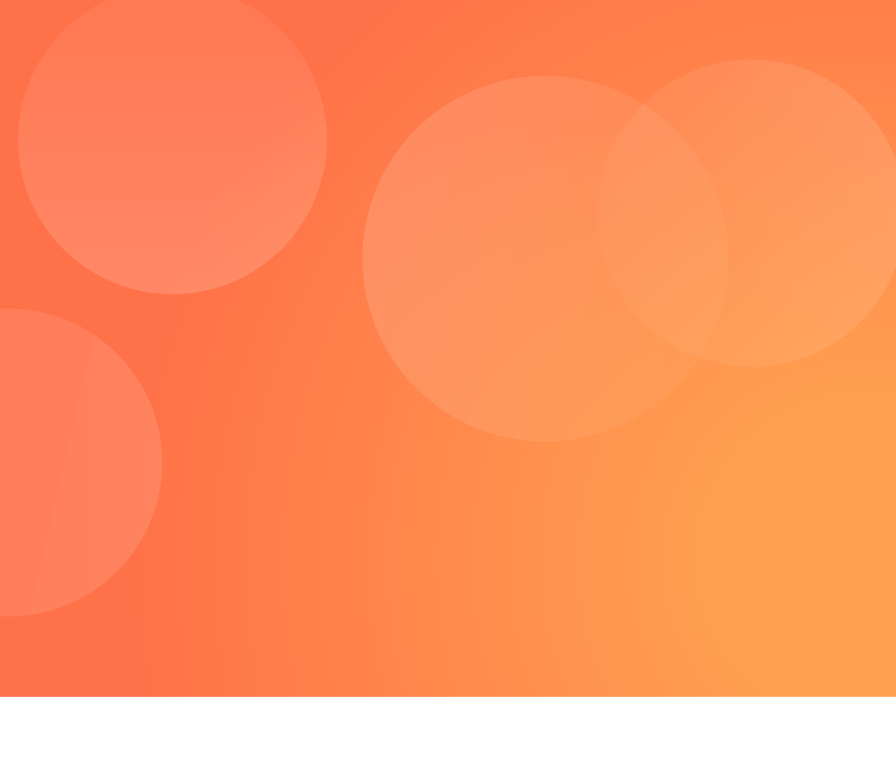
A Shadertoy shader for this background:

```glsl
// Lengths are in canvas heights, origin at the lower left
const vec3 EDGE_COLOR = vec3(1.0, 0.442, 0.284);
const vec3 GLOW_COLOR = vec3(1.0, 0.627, 0.312);
const vec3 FOOTER_COLOR = vec3(1.0);
const float FOOTER_HEIGHT = 0.102;

const vec2 GLOW_CENTER = vec2(1.111, 0.279);
const float GLOW_INNER = 0.18;
const float GLOW_OUTER = 0.96;

// Each disc: center, radius, mean opacity
const int DISC_COUNT = 4;
const vec4 DISCS[DISC_COUNT] = vec4[](
    vec4(0.2222, 0.8198, 0.1990, 0.105),
    vec4(0.0105, 0.4039, 0.1985, 0.085),
    vec4(0.7027, 0.6667, 0.2357, 0.085),
    vec4(0.9685, 0.7252, 0.1982, 0.075));

// Change of opacity from disc center to rim, along x and y
const vec2 DISC_FADES[DISC_COUNT] = vec2[](
    vec2(0.0, -0.055),
    vec2(0.015, 0.0),
    vec2(-0.050, 0.010),
    vec2(0.045, 0.010));

// Faint diagonal facet inside one disc
const int FACET_DISC = 1;
const vec2 FACET_NORMAL = vec2(0.974, -0.226);
const float FACET_OFFSET = -0.0106;
const float FACET_OPACITY = 0.018;

// Antialiased coverage of the region where dist is negative
float coverage(float dist, float pixel) {
    return clamp(0.5 - dist / pixel, 0.0, 1.0);
}

vec3 radialGlow(vec2 p) {
    float t = (distance(p, GLOW_CENTER) - GLOW_INNER) / (GLOW_OUTER - GLOW_INNER);
    return mix(GLOW_COLOR, EDGE_COLOR, clamp(t, 0.0, 1.0));
}

float discOpacity(int i, vec2 p, float pixel) {
    vec4 disc = DISCS[i];
    vec2 offset = p - disc.xy;
    float opacity = disc.w + dot(offset / disc.z, DISC_FADES[i]);
    if (i == FACET_DISC) {
        float facetDist = FACET_OFFSET - dot(p, FACET_NORMAL);
        opacity += FACET_OPACITY * coverage(facetDist, pixel);
    }
    return max(opacity, 0.0) * coverage(length(offset) - disc.z, pixel);
}

void mainImage(out vec4 fragColor, in vec2 fragCoord) {
    float pixel = 1.0 / iResolution.y;
    vec2 p = fragCoord * pixel;

    vec3 color = radialGlow(p);

    // Translucent white discs
    for (int i = 0; i < DISC_COUNT; i++) {
        color = mix(color, vec3(1.0), discOpacity(i, p, pixel));
    }

    // Plain strip along the bottom
    color = mix(color, FOOTER_COLOR, coverage(p.y - FOOTER_HEIGHT, pixel));

    fragColor = vec4(color, 1.0);
}
```
